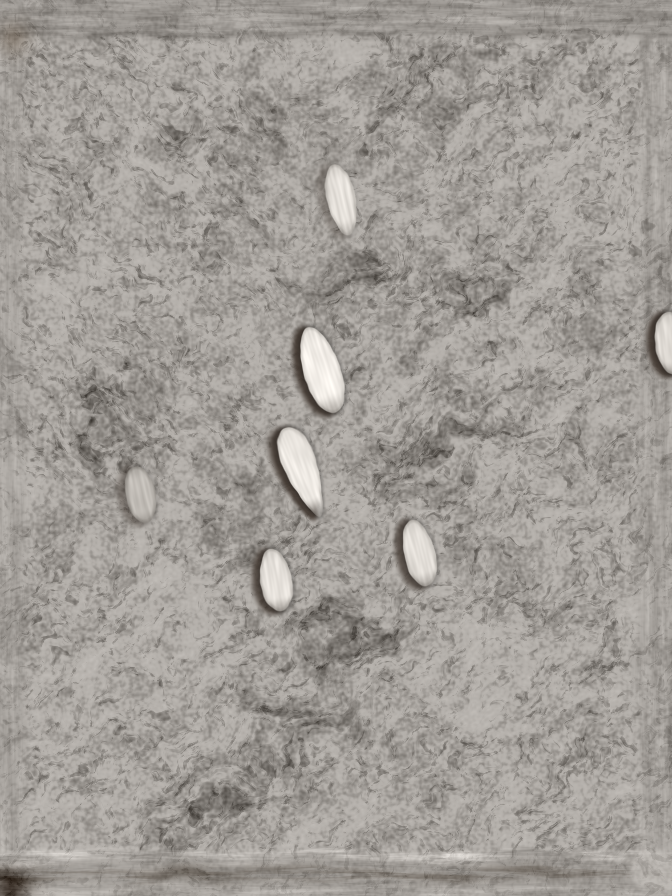
A Shadertoy shader for this texture:

```glsl
// Pale petals scattered on a worn grey stone panel with a streaky painted border.
// The stone is layered gradient noise brushed along two slants, with broad stains;
// petals are tapered ellipses with soft brown shadows to their left.

vec2 hashGradient(vec2 cell) {
    vec3 h = fract(vec3(cell.xyx) * vec3(0.1031, 0.103, 0.0973));
    h += dot(h, h.yzx + 33.33);
    float a = 6.2832 * fract((h.x + h.y) * h.z);
    return vec2(cos(a), sin(a));
}

float gradientNoise(vec2 p) {
    vec2 i = floor(p), f = fract(p);
    vec2 u = f * f * f * (f * (f * 6.0 - 15.0) + 10.0);
    vec2 e = vec2(0, 1);
    float low = mix(dot(hashGradient(i), f), dot(hashGradient(i + e.yx), f - e.yx), u.x);
    float high = mix(dot(hashGradient(i + e), f - e), dot(hashGradient(i + 1.0), f - 1.0), u.x);
    return mix(low, high, u.y);
}

float fbm(vec2 p) {
    float sum = 0.0, gain = 1.0;
    for (int i = 0; i < 4; i++) {
        sum += gain * gradientNoise(p);
        p = mat2(1.6, 1.2, -1.2, 1.6) * p + 7.3;
        gain *= 0.6;
    }
    return sum;
}

// Coordinates along and across a direction
vec2 turn(vec2 p, float a) {
    return vec2(dot(p, vec2(cos(a), sin(a))), dot(p, vec2(-sin(a), cos(a))));
}

// Approximate distance to an ellipse that widens towards the top by taper
float petalShape(vec2 q, vec2 size, float taper) {
    q.x /= 1.0 + taper * clamp(q.y / size.x, -1.1, 1.1);
    vec2 k = q / size.yx;
    float f = length(k);
    return f * (f - 1.0) / max(length(k / size.yx), 0.001);
}

vec3 stoneColor(float tone) { return vec3(tone, tone - 0.017, tone - 0.037); }

// Broad stains: centre and radius; a negative radius lightens
const vec3 STAINS[16] = vec3[16](
    vec3(0.26, 0.765, 0.05), vec3(0.37, 0.68, 0.05), vec3(0.51, 0.655, 0.05), vec3(0.48, 0.495, 0.045),
    vec3(0.11, 0.53, 0.05), vec3(0.27, 0.42, 0.05), vec3(0.39, 0.285, 0.05), vec3(0.34, 0.19, 0.045),
    vec3(0.235, 0.10, 0.05), vec3(0.555, 0.55, 0.045), vec3(0.45, 0.90, 0.05), vec3(0.31, 0.875, 0.045),
    vec3(0.17, 0.70, -0.07), vec3(0.13, 0.26, -0.08), vec3(0.53, 0.25, -0.07), vec3(0.65, 0.74, -0.06));

float stoneTone(vec2 p) {
    vec2 warp = 0.05 * vec2(fbm(p * 13.0), fbm(p * 13.0 + 31.0));
    vec2 bent = p + warp * 0.45;
    float slant = smoothstep(0.42, 0.25, p.x) * smoothstep(0.35, 0.5, p.y);
    float strokes = mix(fbm(turn(bent, 0.6) * vec2(24, 48) + 50.0), fbm(turn(bent, -0.75) * vec2(24, 48)), slant);
    float scratches = mix(fbm(turn(bent, 0.7) * vec2(65, 105) + 9.0), fbm(turn(bent, -0.65) * vec2(65, 105)), slant);
    float tone = 0.672 + 0.14 * strokes + 0.09 * fbm((p + warp) * 8.0);
    for (int i = 0; i < 16; i++) {
        vec3 stain = STAINS[i];
        vec2 q = turn(p + warp - stain.xy, 0.55) / stain.z * vec2(0.8, 1.3);
        tone -= (stain.z > 0.0 ? 0.125 - 0.12 * strokes : -0.045) * exp(-dot(q, q));
    }
    // Dark scratches gathered in clumps, then grain
    float clump = gradientNoise(p * 17.0 + 4.0);
    tone -= 0.18 * smoothstep(0.08, 0.62, scratches + 0.4 * clump);
    tone += 0.05 * scratches + 0.10 * gradientNoise(p * 125.0) + 0.13 * gradientNoise(p * 221.0);
    return min(tone, 0.70 + 0.3 * (tone - 0.70));
}

// Petal centre, half length, half width
const vec4 PETALS[7] = vec4[7](
    vec4(0.381, 0.777, 0.040, 0.0158), vec4(0.359, 0.587, 0.050, 0.0205), vec4(0.338, 0.473, 0.053, 0.0175),
    vec4(0.308, 0.353, 0.035, 0.0175), vec4(0.468, 0.383, 0.038, 0.0172), vec4(0.157, 0.448, 0.032, 0.0165),
    vec4(0.749, 0.617, 0.035, 0.018));
// Tilt, brightness, shadow strength, taper
const vec4 LOOKS[7] = vec4[7](
    vec4(0.21, 0.90, 0.35, 0.1), vec4(0.31, 0.955, 1.0, -0.1), vec4(0.37, 0.94, 1.0, 0.4),
    vec4(0.17, 0.90, 0.9, -0.1), vec4(0.24, 0.89, 0.85, -0.1), vec4(0.2, 0.75, 0.45, 0.0),
    vec4(0.12, 0.87, 1.0, 0.0));

void mainImage(out vec4 fragColor, in vec2 fragCoord) {
    vec2 p = fragCoord / iResolution.y;
    float right = iResolution.x / iResolution.y;
    float tone = stoneTone(p);
    vec3 color = stoneColor(tone);

    // Border strips, brushed along their length
    float wobble = 0.010 * gradientNoise(p * 18.0);
    float sides = max(smoothstep(0.036, 0.018, p.x + wobble), smoothstep(right - 0.046, right - 0.030, p.x + wobble));
    float ends = max(smoothstep(0.950, 0.968, p.y + wobble), smoothstep(0.054, 0.047, p.y + wobble));
    float across = fbm(p * vec2(9, 105)), along = fbm(p * vec2(110, 9) + 20.0);
    float sideTone = 0.61 + 0.11 * along + 0.5 * (tone - 0.61);
    float endTone = (p.y > 0.5 ? 0.58 : 0.63) + 0.15 * across + 0.4 * (tone - 0.61);
    color = mix(color, stoneColor(sideTone), 0.75 * sides);
    color = mix(color, stoneColor(endTone), 0.85 * ends);
    color += 0.10 * exp(-pow((p.y - 0.047 + wobble) / 0.005, 2.0)) * (0.6 + across);
    float dirt = smoothstep(-0.5, 0.4, across + 0.7 * gradientNoise(vec2(p.x * 9.0, 3.5)));
    color -= vec3(0.24, 0.25, 0.26) * dirt * exp(-pow((p.y - 0.025 + wobble) / 0.009, 2.0));
    color -= 0.07 * exp(-pow((p.y - 0.962 + wobble) / 0.003, 2.0));

    // Worn corners
    color -= vec3(0.38, 0.40, 0.41) * exp(-pow(length(p - vec2(0.012, 0.006)) / 0.02, 2.0));
    color -= vec3(0.08, 0.10, 0.12) * exp(-pow(length(p - vec2(0.015, 0.957)) / 0.018, 2.0));
    float chip = length(p - vec2(right - 0.017, 0.030)) + 2.0 * wobble;
    color = mix(color, stoneColor(0.72 + 0.5 * (tone - 0.61)), 0.8 * smoothstep(0.03, 0.018, chip));

    // Petals over their shadows
    float soft = 0.9 / iResolution.y;
    for (int i = 0; i < 7; i++) {
        vec4 petal = PETALS[i], look = LOOKS[i];
        vec2 q = turn(p - petal.xy, look.x);
        float shade = petalShape(turn(p - petal.xy + vec2(0.007, 0.002), look.x), petal.zw, look.w);
        color = mix(color, vec3(0.23, 0.19, 0.16), 0.85 * look.z * smoothstep(0.007, -0.003, shade));
        float edge = petalShape(q, petal.zw, look.w) + 0.0012 * gradientNoise(p * 90.0);
        color *= 1.0 - 0.22 * look.z * smoothstep(0.006, 0.0, edge);
        float ribs = gradientNoise(vec2(q.x * 260.0, q.y * 28.0 + float(i) * 9.0));
        float light = look.y + 0.10 * ribs - 0.13 * smoothstep(-0.005, 0.0, edge)
            - 0.07 * smoothstep(0.5, 1.0, abs(q.y) / petal.z);
        float tail = 1.0 - (i == 2 ? 0.7 : 0.25) * smoothstep(-0.55, -1.0, q.y / petal.z);
        vec3 petalColor = vec3(light, light - 0.018, light - 0.042);
        color = mix(color, petalColor, tail * smoothstep(soft, -soft, edge));
    }
    fragColor = vec4(clamp(color, 0.0, 1.0), 1.0);
}
```
